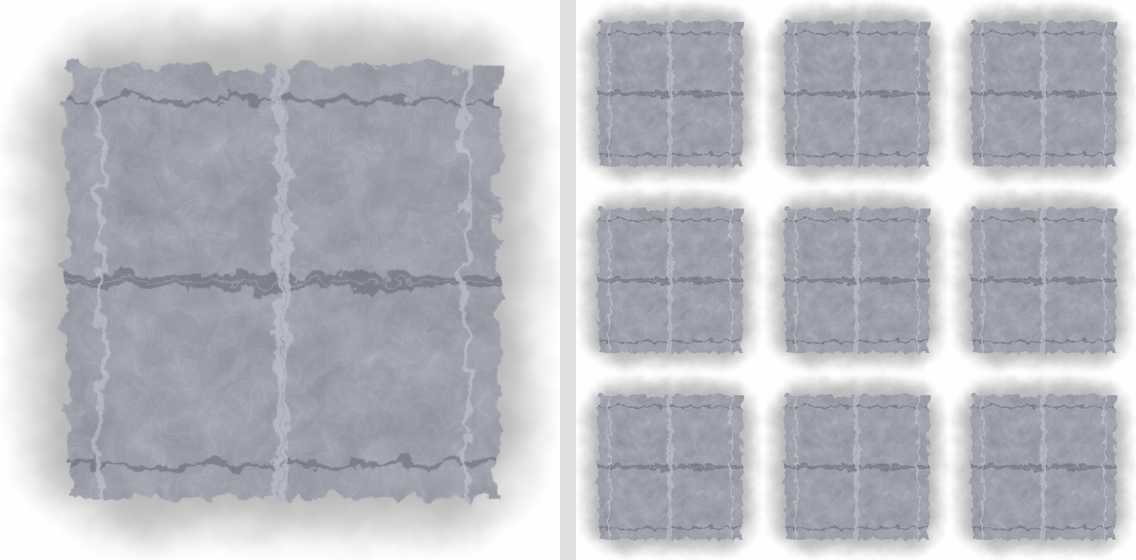
Left, the tile; right, the same tile 3 across and 3 down.
A Shadertoy shader for this texture:

```glsl
// A torn-edged slab of blue-grey marble on white, ringed by a cloudy grey shadow.
// Three pale veins run down it and three dark ones across, the middle ones widest.
// Wrapping gradient noise bends the outline, the veins and the marbled grain.

const vec2 SLAB_CENTER = vec2(0.505, 0.497);
const float SLAB_HALF = 0.386;
const float VEIN_SPACING = 0.326;

const vec3 STONE = vec3(0.622, 0.634, 0.672);
const vec3 PALE_VEIN = vec3(0.725, 0.745, 0.785);
const vec3 DARK_VEIN = vec3(0.475, 0.490, 0.535);
const vec3 PAPER = vec3(0.995);
const vec3 SHADOW = vec3(0.735);

// Unit gradient for a lattice cell, by integer hashing
vec2 gradient(vec2 cell, float seed) {
    uvec3 k = uvec3(cell, seed);
    uint h = k.x * 1597u + k.y * 51749u + k.z * 7919u + 1013u;
    h = (h ^ (h >> 15)) * 739391u;
    h = (h ^ (h >> 13)) * 972663u;
    h ^= h >> 16;
    float angle = float(h & 65535u) * 6.28319 / 65536.0;
    return vec2(cos(angle), sin(angle));
}

// Gradient noise on the unit square, wrapping after "period" cells
float noise(vec2 uv, float period, float seed) {
    vec2 p = uv * period;
    vec2 cell = floor(p), f = p - cell;
    vec2 lo = mod(cell, period), hi = mod(cell + 1.0, period);
    vec2 s = f * f * f * (f * (f * 6.0 - 15.0) + 10.0);
    float a = dot(gradient(lo, seed), f);
    float b = dot(gradient(vec2(hi.x, lo.y), seed), f - vec2(1, 0));
    float c = dot(gradient(vec2(lo.x, hi.y), seed), f - vec2(0, 1));
    float d = dot(gradient(hi, seed), f - 1.0);
    return mix(mix(a, b, s.x), mix(c, d, s.x), s.y);
}

float fbm(vec2 uv, float period, float seed) {
    float sum = 0.0, amplitude = 1.0;
    for (int i = 0; i < 4; i++) {
        sum += amplitude * noise(uv, period, seed + float(i));
        period *= 2.0;
        amplitude *= 0.5;
    }
    return sum;
}

vec2 warp(vec2 uv, float period, float seed) {
    return vec2(fbm(uv, period, seed), fbm(uv, period, seed + 10.0));
}

float roundedBox(vec2 p, float halfSize, float radius) {
    vec2 q = abs(p) - halfSize + radius;
    return length(max(q, 0.0)) + min(max(q.x, q.y), 0.0) - radius;
}

// Antialiased coverage of the region where d is negative
float cover(float d) {
    float w = max(fwidth(d), 0.0005);
    return 1.0 - smoothstep(-w, w, d);
}

// Three parallel veins; the wide middle one has a thin seam of stone inside
float veins(float across, float bulge) {
    float index = clamp(round(across / VEIN_SPACING), -1.0, 1.0);
    float dist = across - index * VEIN_SPACING;
    bool middle = index == 0.0;
    float halfWidth = (middle ? 0.0125 : 0.0048) * max(1.0 + 1.1 * bulge, 0.35);
    float band = cover(abs(dist) - halfWidth);
    float seam = cover(abs(dist + 0.004 * bulge) - 0.0014);
    return band * (1.0 - (middle ? 0.65 * seam : 0.0));
}

// Blotches, folded streaks and fine pale filaments
vec3 marble(vec2 uv) {
    vec2 folded = uv + 0.055 * warp(uv, 12.0, 40.0);
    float blotch = fbm(uv, 10.0, 60.0);
    float streak = fbm(folded, 20.0, 70.0);
    float filament = 1.0 - smoothstep(0.0, 0.10, abs(noise(folded, 30.0, 80.0)));
    return STONE + 0.045 * blotch + 0.040 * streak + 0.022 * (filament - 0.3);
}

// Soft shadow, broken into clouds and fading out at the tile border
vec3 surround(vec2 uv) {
    float d = roundedBox(uv - 0.5, SLAB_HALF, 0.13);
    float clouds = fbm(uv, 9.0, 90.0);
    float shade = clamp(1.0 - d / 0.115 + 0.22 * clouds, 0.0, 1.0);
    return mix(PAPER, SHADOW, mix(shade, smoothstep(0.0, 1.0, shade), 0.5));
}

void mainImage(out vec4 fragColor, in vec2 fragCoord) {
    vec2 uv = fragCoord / iResolution.xy;
    vec2 p = uv - SLAB_CENTER + 0.026 * warp(uv, 20.0, 1.0);

    float bulge = fbm(uv, 18.0, 30.0);
    float pale = veins(p.x, bulge);
    float dark = veins(p.y, -bulge);
    float slab = cover(roundedBox(p, SLAB_HALF, 0.004));

    // Veins keep part of the grain beneath them
    vec3 stone = marble(uv);
    vec3 grain = 0.4 * (stone - STONE);
    stone = mix(stone, DARK_VEIN + grain, 0.88 * dark);
    stone = mix(stone, PALE_VEIN + grain, 0.80 * pale);

    fragColor = vec4(mix(surround(uv), stone, slab), 1.0);
}
```
